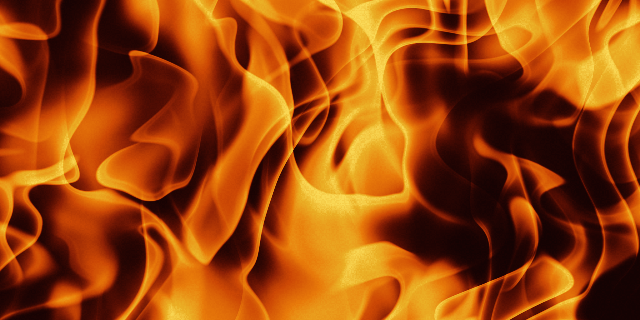
A WebGL 2 fragment shader for this texture:

```glsl
#version 300 es
precision highp float;
// Dense wall of fire: translucent folded sheets of flame with bright rims over dark pockets.

uniform vec2 u_resolution;
out vec4 fragColor;

const int SHEET_COUNT = 5;
const int STOP_COUNT = 8;

float hash(vec2 cell) {
    vec3 h = fract(cell.xyx * vec3(0.1031, 0.1030, 0.0973));
    h += dot(h, h.yzx + 33.33);
    return fract((h.x + h.y) * h.z);
}

// Dot product of a random unit gradient with the offset from its lattice corner.
float cornerSlope(vec2 cell, vec2 offset) {
    float angle = 6.28318 * hash(cell + 71.0);
    return dot(vec2(cos(angle), sin(angle)), offset);
}

// Gradient noise centred on zero.
float noise(vec2 p) {
    vec2 i = floor(p);
    vec2 f = p - i;
    vec2 w = f * f * f * (f * (f * 6.0 - 15.0) + 10.0);
    vec2 e = vec2(1.0, 0.0);
    float low = mix(cornerSlope(i, f), cornerSlope(i + e, f - e), w.x);
    float high = mix(cornerSlope(i + e.yx, f - e.yx), cornerSlope(i + 1.0, f - 1.0), w.x);
    return mix(low, high, w.y);
}

// Pushes a point along a random flow.
vec2 swirl(vec2 p, float frequency, float strength, vec2 seed) {
    vec2 s = p * frequency + seed;
    return p + strength * vec2(noise(s), noise(s + vec2(37.2, 11.7)));
}

// Cross section of a fold: rim, faint inner crease, then a long fade.
float foldProfile(float s, float rimWidth) {
    float rim = smoothstep(0.0, rimWidth, s);
    float fade = exp(-2.2 * s) * (1.0 - s);
    float crease = 0.14 * exp(-pow((s - 0.17) / 0.03, 2.0));
    return rim * (fade + crease);
}

// One translucent sheet, stretched upwards and folded along noise contours.
float flameSheet(vec2 p, float scale, float lean, float side, vec2 seed) {
    vec2 q = swirl(p, 1.8, 0.42, seed);
    q = swirl(q, 3.7, 0.15, seed + 19.4);
    q.x += lean * q.y;
    float folds = 2.2 * noise(q * vec2(2.5, 0.85) * scale + seed);
    float phase = fract(folds + side * 1.2 * q.x + hash(seed));
    float presence = smoothstep(-0.3, 0.35, noise(q * vec2(2.1, 1.5) + seed + 53.6));
    float softness = smoothstep(-0.3, 0.4, noise(q * 2.6 + seed + 87.2));
    return presence * foldProfile(phase, mix(0.05, 0.17, softness));
}

// Broad glow: hotter in the middle, broken by cool hollows.
float glow(vec2 p, float middle) {
    vec2 q = swirl(p, 2.0, 0.4, vec2(5.3, 8.1));
    float hollows = 1.3 * noise(q * vec2(2.2, 1.5) + vec2(3.4, 17.8));
    float wisps = 0.5 * noise(q * vec2(5.5, 3.0) + vec2(41.3, 2.6));
    return hollows + wisps + 0.45 * (cos(1.9 * (p.x - middle)) - 0.5);
}

// Film-like response: gentle in the highlights, steeper in the shadows.
float expose(float heat, float midpoint) {
    float spread = heat < midpoint ? 0.16 : 0.25;
    return 1.0 / (1.0 + exp((midpoint - heat) / spread));
}

// Colour of fire for a heat between 0 and 1.
vec3 fireColour(float heat) {
    const float at[STOP_COUNT] = float[](0.0, 0.07, 0.19, 0.35, 0.56, 0.79, 0.94, 1.0);
    const vec3 colours[STOP_COUNT] = vec3[](
        vec3(0.08, 0.01, 0.01), vec3(0.15, 0.02, 0.01),
        vec3(0.32, 0.05, 0.01), vec3(0.56, 0.13, 0.02),
        vec3(0.80, 0.28, 0.02), vec3(0.91, 0.48, 0.04),
        vec3(0.92, 0.69, 0.15), vec3(0.98, 0.85, 0.34));
    vec3 colour = colours[0];
    for (int i = 1; i < STOP_COUNT; i++) {
        float blend = clamp((heat - at[i - 1]) / (at[i] - at[i - 1]), 0.0, 1.0);
        colour = mix(colour, colours[i], blend);
    }
    return colour;
}

void main() {
    vec2 p = gl_FragCoord.xy / u_resolution.y;
    float middle = 0.5 * u_resolution.x / u_resolution.y;

    float heat = glow(p, middle);
    for (int i = 0; i < SHEET_COUNT; i++) {
        float n = float(i);
        vec2 seed = vec2(13.7, 29.3) * (n + 1.0);
        float lean = 0.9 * (hash(seed + 4.0) - 0.5);
        float side = mod(n, 2.0) * 2.0 - 1.0;
        heat += 0.9 * flameSheet(p, 1.0 + 0.2 * n, lean, side, seed);
    }

    // A trace of grain over the exposed heat.
    float grain = 0.025 * (hash(floor(p * 256.0)) - 0.5);
    fragColor = vec4(fireColour(clamp(expose(heat, 0.3) + grain, 0.0, 1.0)), 1.0);
}
```
